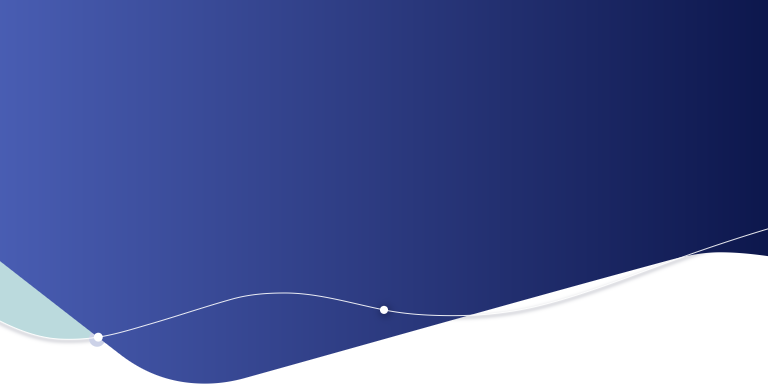
Write a Shadertoy shader that draws this background.

```glsl
// Deep blue gradient banner with a wavy lower edge, a teal wedge and a thin white curve with dots.

const vec3 BLUE_LEFT  = vec3(0.285, 0.365, 0.700);
const vec3 BLUE_MID   = vec3(0.172, 0.228, 0.500);
const vec3 BLUE_RIGHT = vec3(0.050, 0.090, 0.300);
const vec3 TEAL       = vec3(0.735, 0.855, 0.865);
const vec3 LAVENDER   = vec3(0.800, 0.825, 0.910);
const vec3 SHADOW     = vec3(0.050, 0.070, 0.200);
const vec3 WHITE      = vec3(1.0);

// Curve knots: x, height, slope
const vec3 EDGE[7] = vec3[7](
    vec3(0.0, 0.320, -0.78), vec3(0.313, 0.077, -0.77), vec3(0.534, 0.001, 0.0),
    vec3(0.638, 0.0156, 0.278), vec3(1.745, 0.323, 0.27), vec3(1.875, 0.343, 0.0),
    vec3(2.0, 0.333, -0.14));
const vec3 THREAD[11] = vec3[11](
    vec3(0.0, 0.164, -0.50), vec3(0.156, 0.117, -0.05), vec3(0.255, 0.122, 0.15),
    vec3(0.39, 0.156, 0.29), vec3(0.604, 0.221, 0.28), vec3(0.742, 0.237, 0.0),
    vec3(1.0, 0.193, -0.20), vec3(1.18, 0.178, 0.0), vec3(1.40, 0.203, 0.24),
    vec3(1.77, 0.328, 0.36), vec3(2.0, 0.404, 0.30));

// Cubic Hermite span between two knots: height and slope at x
vec2 hermite(float x, vec3 a, vec3 b) {
    float w = b.x - a.x;
    float t = (x - a.x) / w;
    float rise = b.y - a.y;
    float c2 = 3.0 * rise - w * (2.0 * a.z + b.z);
    float c3 = w * (a.z + b.z) - 2.0 * rise;
    return vec2(a.y + t * (w * a.z + t * (c2 + t * c3)),
                a.z + t * (2.0 * c2 + 3.0 * t * c3) / w);
}

// Approximate signed distance to a curve, positive above it
float above(float y, vec2 curve) {
    return (y - curve.x) / sqrt(1.0 + curve.y * curve.y);
}

float edgeDistance(vec2 p) {
    vec2 curve = vec2(0.0);
    for (int i = 0; i < 6; i++)
        if (p.x >= EDGE[i].x) curve = hermite(p.x, EDGE[i], EDGE[i + 1]);
    return above(p.y, curve);
}

float threadDistance(vec2 p) {
    vec2 curve = vec2(0.0);
    for (int i = 0; i < 10; i++)
        if (p.x >= THREAD[i].x) curve = hermite(p.x, THREAD[i], THREAD[i + 1]);
    return above(p.y, curve);
}

// Antialiased coverage of the region where d is positive
float cover(float d, float pixel) {
    return clamp(d / pixel + 0.5, 0.0, 1.0);
}

float disc(vec2 p, vec2 centre, float radius, float pixel) {
    return cover(radius - length(p - centre), pixel);
}

float glow(float d, float width) {
    return exp(-d * d / (width * width));
}

vec3 blueGradient(float t) {
    return t < 0.5 ? mix(BLUE_LEFT, BLUE_MID, 2.0 * t)
                   : mix(BLUE_MID, BLUE_RIGHT, 2.0 * t - 1.0);
}

void mainImage(out vec4 fragColor, in vec2 fragCoord) {
    vec2 p = fragCoord / iResolution.xy * vec2(2.0, 1.0);
    float pixel = 1.0 / iResolution.y;
    float edge = edgeDistance(p);
    float thread = threadDistance(p);
    vec2 dotLeft = vec2(0.256, 0.122);
    vec2 dotRight = vec2(1.0, 0.193);

    // White ground with the soft shadow under the thread
    vec3 color = mix(WHITE, SHADOW, 0.13 * glow(thread + 0.005, 0.007));

    // Teal wedge on the left
    float wedge = cover(thread, pixel) * cover(dotLeft.x - p.x, pixel);
    color = mix(color, TEAL, wedge);

    // Pale halo, then the blue field that overlaps it
    color = mix(color, LAVENDER, disc(p, dotLeft - vec2(0.003, 0.004), 0.021, pixel));
    color = mix(color, blueGradient(0.5 * p.x), cover(edge, pixel));

    // Thread and dots
    float dotShadow = glow(length(p - dotRight - vec2(0.003, -0.003)), 0.018);
    color = mix(color, SHADOW, 0.35 * dotShadow);
    float line = cover(0.0013 - abs(thread), pixel);
    color = mix(color, WHITE, line * 0.9);
    color = mix(color, WHITE, disc(p, dotLeft, 0.0115, pixel));
    color = mix(color, WHITE, disc(p, dotRight, 0.0105, pixel));

    fragColor = vec4(color, 1.0);
}
```
